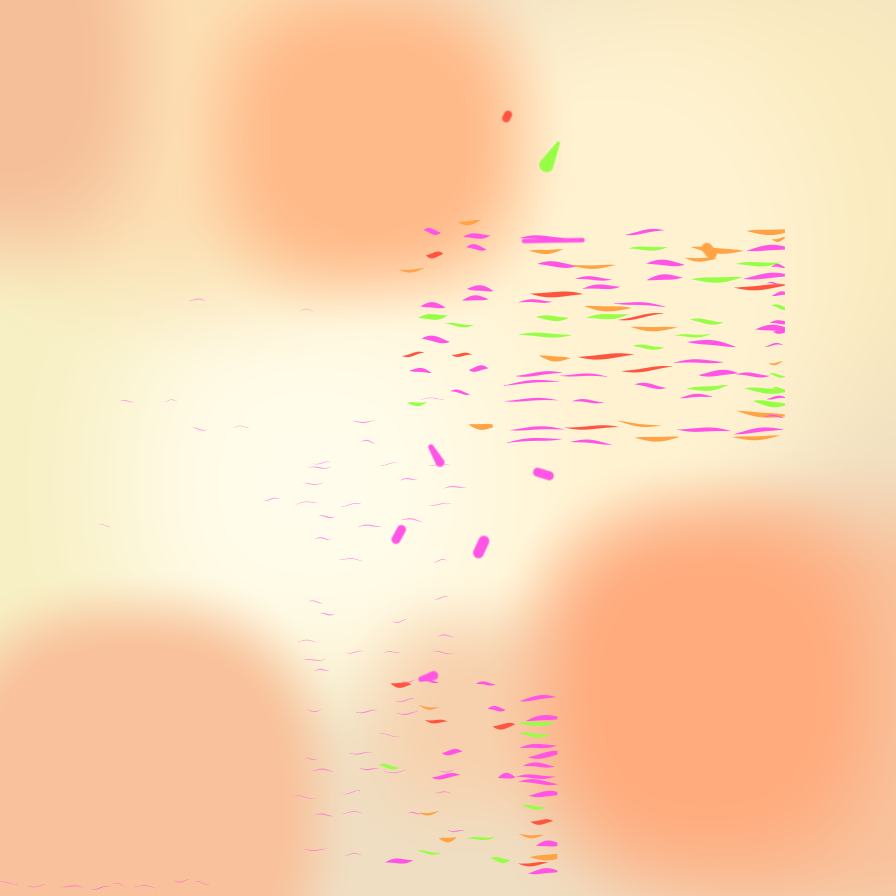
Reproduce this background procedurally as a WebGL 1 fragment shader.

```glsl
precision highp float;
// Soft peach and cream glows scattered with small bright brush strokes.
uniform vec2 u_resolution;

#define SAND vec3(0.94, 0.87, 0.76)
#define LEMON vec3(0.97, 0.94, 0.77)
#define CREAM vec3(1.0, 0.95, 0.82)
#define PEACH vec3(0.975, 0.76, 0.61)
#define MAGENTA vec3(1.0, 0.33, 0.90)
#define GREEN vec3(0.58, 1.0, 0.27)
#define ORANGE vec3(1.0, 0.64, 0.27)
#define RED vec3(1.0, 0.33, 0.25)
#define STROKE_TILT 0.24
#define STROKE_WAVE 0.0012
#define HAIR_OPACITY 0.62

float hash(vec2 p) {
  vec3 q = fract(p.xyx * vec3(0.1031, 0.1030, 0.0973));
  q += dot(q, q.yzx + 33.33);
  return fract((q.x + q.y) * q.z);
}

float pixelSize() {
  return 1.0 / min(u_resolution.x, u_resolution.y);
}

// Blurred, slightly squared ellipse of colour.
vec3 glow(vec3 base, vec2 uv, vec2 centre, vec2 radius, float blur, vec3 tint) {
  vec2 q = abs(uv - centre) / radius;
  q = pow(q, vec2(2.5));
  float d = pow(q.x + q.y, 0.4);
  return mix(base, tint, 1.0 - smoothstep(1.0 - blur, 1.0 + blur, d));
}

vec3 inkColor(float pick) {
  if (pick < 0.52) return MAGENTA;
  if (pick < 0.69) return GREEN;
  return pick < 0.87 ? ORANGE : RED;
}

// Tapered strokes on a jittered grid; box is left, bottom, right, top.
// size is half length and half thickness.
vec3 strokes(vec3 base, vec2 uv, vec4 box, vec2 cells, vec2 size,
             float fill, float variety, float opacity) {
  vec2 cellSize = (box.zw - box.xy) / cells;
  vec2 home = floor((uv - box.xy) / cellSize);
  float px = pixelSize();
  float clipRight = clamp((box.z - uv.x) / px + 0.5, 0.0, 1.0);
  for (int j = -1; j <= 1; j++) {
    for (int i = -1; i <= 1; i++) {
      vec2 id = home + vec2(float(i), float(j));
      if (any(lessThan(id, vec2(0.0))) || any(greaterThanEqual(id, cells))) continue;
      vec2 seed = id + floor(box.xy * 700.0);
      if (hash(seed) > fill) continue;
      vec2 jitter = vec2(hash(seed + 17.3), hash(seed + 41.7));
      vec2 p = uv - box.xy - (id + mix(vec2(0.2), vec2(0.8), jitter)) * cellSize;
      float pick = hash(seed + 73.1);
      float scale = mix(0.6, 1.1, hash(seed + 97.9));
      float halfLength = size.x * scale;
      float along = p.x / halfLength;
      p.y -= p.x * STROKE_TILT * (hash(seed + 29.5) - 0.5);
      p.y -= STROKE_WAVE * sin(along * 2.6 + pick * 6.28);
      float thickness = size.y * mix(0.45, 1.1, jitter.x) * (1.0 - along * along);
      float cover = clamp((thickness - abs(p.y)) / px + 0.5, 0.0, 1.0);
      cover *= clamp((halfLength - abs(p.x)) / px + 0.5, 0.0, 1.0);
      base = mix(base, inkColor(pick * variety), cover * clipRight * opacity);
    }
  }
  return base;
}

// Round dab whose radius grows or shrinks from a to b.
vec3 dab(vec3 base, vec2 uv, vec2 a, vec2 b, vec2 radii, vec3 ink) {
  vec2 ab = b - a;
  float t = clamp(dot(uv - a, ab) / dot(ab, ab), 0.0, 1.0);
  float d = length(uv - a - ab * t) - mix(radii.x, radii.y, t);
  float soft = max(pixelSize(), 0.0015);
  return mix(base, ink, 1.0 - smoothstep(-soft, soft, d));
}

void main() {
  vec2 uv = gl_FragCoord.xy / u_resolution;

  // Pale light
  vec3 col = SAND;
  col = glow(col, uv, vec2(0.06, 0.56), vec2(0.42, 0.36), 0.40, LEMON);
  col = glow(col, uv, vec2(0.87, 0.80), vec2(0.24, 0.26), 0.55, vec3(0.98, 0.92, 0.75));
  col = glow(col, uv, vec2(0.64, 0.68), vec2(0.27, 0.29), 0.40, CREAM);
  col = glow(col, uv, vec2(0.48, 0.48), vec2(0.30, 0.22), 0.45, CREAM);
  col = glow(col, uv, vec2(0.35, 0.46), vec2(0.20, 0.19), 0.75, vec3(1.0, 0.99, 0.92));

  // Warm clouds
  col = glow(col, uv, vec2(0.22, 0.88), vec2(0.22, 0.20), 0.50, vec3(0.99, 0.87, 0.70));
  col = glow(col, uv, vec2(0.0, 0.93), vec2(0.15, 0.20), 0.45, PEACH * 0.985);
  col = glow(col, uv, vec2(0.415, 0.845), vec2(0.165, 0.16), 0.40, vec3(1.0, 0.73, 0.54));
  col = glow(col, uv, vec2(0.53, 0.20), vec2(0.10, 0.10), 0.65, vec3(0.97, 0.82, 0.68));
  col = glow(col, uv, vec2(0.15, 0.10), vec2(0.205, 0.22), 0.22, PEACH);
  col = glow(col, uv, vec2(0.92, 0.20), vec2(0.30, 0.23), 0.35, PEACH);
  col = glow(col, uv, vec2(0.79, 0.23), vec2(0.18, 0.19), 0.40, vec3(1.0, 0.67, 0.49));

  // Hairline dashes
  vec2 hair = vec2(0.012, 0.0007);
  col = strokes(col, uv, vec4(0.33, 0.04, 0.52, 0.56), vec2(4.0, 24.0), hair, 0.55, 0.0, HAIR_OPACITY);
  col = strokes(col, uv, vec4(0.10, 0.40, 0.40, 0.68), vec2(4.0, 8.0), hair * 0.8, 0.35, 0.0, HAIR_OPACITY);
  col = strokes(col, uv, vec4(0.0, 0.005, 0.28, 0.02), vec2(9.0, 1.0), hair, 0.9, 0.0, HAIR_OPACITY);

  // Coloured stroke fields
  col = strokes(col, uv, vec4(0.58, 0.50, 0.876, 0.745), vec2(5.0, 16.0), vec2(0.029, 0.003), 0.62, 1.0, 1.0);
  col = strokes(col, uv, vec4(0.86, 0.53, 0.876, 0.74), vec2(1.0, 14.0), vec2(0.012, 0.002), 0.8, 1.0, 1.0);
  col = strokes(col, uv, vec4(0.445, 0.52, 0.55, 0.765), vec2(2.0, 13.0), vec2(0.015, 0.003), 0.7, 1.0, 1.0);
  col = strokes(col, uv, vec4(0.58, 0.02, 0.622, 0.228), vec2(1.0, 19.0), vec2(0.021, 0.003), 0.95, 1.0, 1.0);
  col = strokes(col, uv, vec4(0.41, 0.03, 0.58, 0.25), vec2(3.0, 9.0), vec2(0.015, 0.003), 0.6, 1.0, 1.0);

  // Larger accents
  col = dab(col, uv, vec2(0.481, 0.501), vec2(0.491, 0.484), vec2(0.003, 0.005), MAGENTA);
  col = dab(col, uv, vec2(0.442, 0.398), vec2(0.448, 0.409), vec2(0.005), MAGENTA);
  col = dab(col, uv, vec2(0.534, 0.383), vec2(0.540, 0.396), vec2(0.006), MAGENTA);
  col = dab(col, uv, vec2(0.600, 0.473), vec2(0.613, 0.469), vec2(0.005), MAGENTA);
  col = dab(col, uv, vec2(0.470, 0.242), vec2(0.484, 0.246), vec2(0.003, 0.005), MAGENTA);
  col = dab(col, uv, vec2(0.585, 0.731), vec2(0.650, 0.732), vec2(0.0025), MAGENTA);
  col = dab(col, uv, vec2(0.610, 0.816), vec2(0.623, 0.840), vec2(0.008, 0.002), GREEN);
  col = dab(col, uv, vec2(0.789, 0.723), vec2(0.794, 0.717), vec2(0.006), ORANGE);
  col = dab(col, uv, vec2(0.565, 0.868), vec2(0.567, 0.872), vec2(0.0045), RED);

  gl_FragColor = vec4(col, 1.0);
}
```
